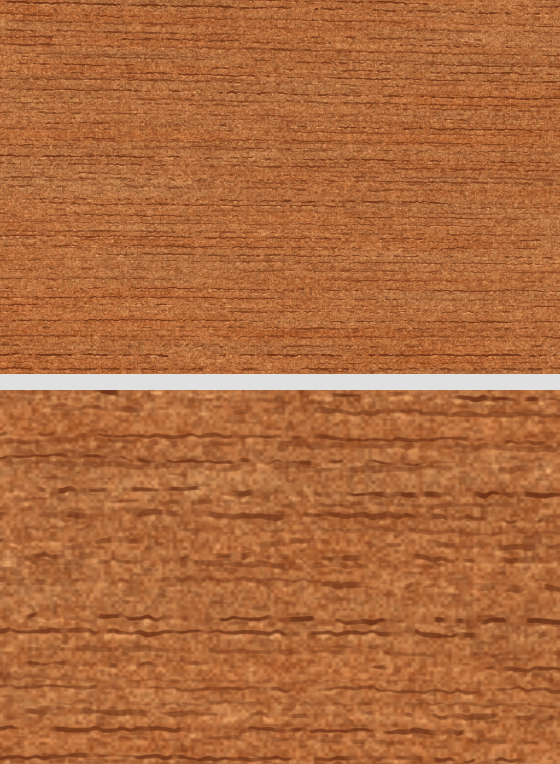
Top: the whole. Bottom: its middle third, enlarged.
Write a Shadertoy shader that draws this texture.

```glsl
const vec3 WOOD = vec3(0.708, 0.432, 0.243);
const vec3 PORE = vec3(0.40, 0.175, 0.075);
const vec3 RED_STAIN = vec3(0.60, 0.30, 0.135);
const vec3 LIGHT_AXIS = vec3(1.0, 0.98, 0.75);
const vec3 WARM_AXIS = vec3(0.01, -0.045, -0.055);

float hash(vec2 p) {
    vec3 q = fract(vec3(p.xyx) * 0.1031);
    q += dot(q, q.yzx + 33.33);
    return fract((q.x + q.y) * q.z);
}

float noise(vec2 p) {
    vec2 cell = floor(p);
    vec2 f = fract(p);
    f = f * f * (3.0 - 2.0 * f);
    float low = mix(hash(cell), hash(cell + vec2(1, 0)), f.x);
    float high = mix(hash(cell + vec2(0, 1)), hash(cell + vec2(1, 1)), f.x);
    return mix(low, high, f.y);
}

float signedNoise(vec2 p) {
    return noise(p) - 0.5;
}

// Broken pore lines: x = dark core, y = soft stain, z = lit lower rim
vec3 poreLines(vec2 p, float rows, float seed, float softness) {
    vec3 result = vec3(0.0);
    float baseRow = floor(p.y * rows);
    for (int i = -1; i <= 1; i++) {
        float row = baseRow + float(i);
        float id = row + seed;
        float center = (row + 0.5 + 0.55 * (hash(vec2(id, 3.0)) - 0.5)) / rows;
        float ragged = 0.0030 * signedNoise(vec2(p.x * 130.0, id))
                     + 0.0036 * signedNoise(vec2(p.x * 22.0, id + 400.0));
        float d = p.y - center + ragged;

        // Loose runs chopped into short dashes and crumbs
        float runs = noise(vec2(p.x * 4.0, id + 100.0));
        float gaps = noise(vec2(p.x * 30.0, id + 200.0));
        float crumbs = noise(vec2(p.x * 110.0, id + 300.0));
        float dash = smoothstep(0.38, 0.60, 0.30 * runs + 0.36 * gaps + 0.34 * crumbs);
        float strength = mix(0.55, 1.0, hash(vec2(id, 17.0)));
        float halfWidth = mix(0.0012, 0.0026, hash(vec2(id, 29.0)))
                        * mix(0.6, 1.4, noise(vec2(p.x * 70.0, id + 500.0)));

        float core = 1.0 - smoothstep(halfWidth - softness, halfWidth + softness, abs(d));
        float stain = exp(-d * d / 0.00003) * smoothstep(0.2, 0.7, runs);
        float rim = exp(-pow((d + halfWidth + 0.0022) / 0.0020, 2.0));
        result = max(result, vec3(core * dash, stain, rim) * strength);
    }
    return result;
}

// Fine granular surface
float grain(vec2 p) {
    return 0.17 * signedNoise(p * 310.0)
         + 0.08 * signedNoise(p * vec2(130.0, 190.0) + 31.0);
}

// Fibres stretched along the board
float fibres(vec2 p) {
    return 0.035 * signedNoise(p * vec2(3.0, 45.0))
         + 0.060 * signedNoise(p * vec2(14.0, 150.0) + 57.0)
         + 0.020 * signedNoise(p * vec2(2.0, 3.0) + 11.0);
}

void mainImage(out vec4 fragColor, in vec2 fragCoord) {
    vec2 p = fragCoord / iResolution.y;
    float softness = max(0.0008, 0.4 / iResolution.y);

    // Slight fan-shaped tilt and slow wander of the grain
    vec2 q = p;
    q.y += 0.024 * p.x * p.y + 0.004 * signedNoise(p * vec2(2.5, 5.0));

    vec3 mainLines = poreLines(q, 45.0, 0.0, softness);
    vec3 thinLines = poreLines(q + vec2(5.3, 0.0), 37.0, 700.0, softness);

    // Wood body with warmer and duller zones
    float warmth = signedNoise(q * vec2(2.5, 28.0) + 83.0)
                 + 0.8 * signedNoise(p * 150.0 + 19.0)
                 + 0.25 * (0.5 - p.y);
    vec3 color = WOOD + LIGHT_AXIS * (grain(p) + fibres(q)) + WARM_AXIS * warmth;

    // Stains, pores and scattered dark specks
    color = mix(color, RED_STAIN, 0.26 * mainLines.y + 0.08 * thinLines.y);
    float specks = smoothstep(0.70, 0.92, noise(q * vec2(95.0, 210.0) + 7.0));
    float dark = max(max(0.85 * mainLines.x, 0.42 * thinLines.x), 0.30 * specks);
    color = mix(color, PORE, dark);

    // Raised bright grains, denser along the lower edge of each line
    float fleck = smoothstep(0.50, 0.85, noise(p * 170.0 + 43.0));
    float edge = max(mainLines.z, 0.5 * thinLines.z);
    color += LIGHT_AXIS * fleck * (0.02 + 0.13 * edge);

    fragColor = vec4(clamp(color, 0.0, 1.0), 1.0);
}
```
